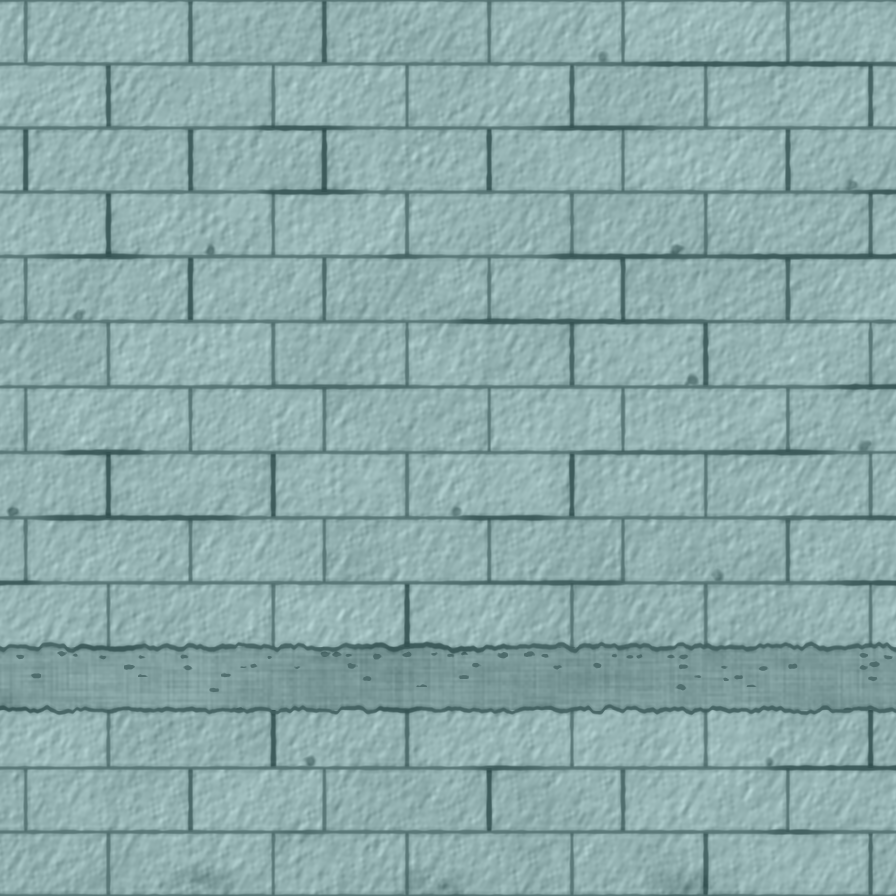
Give the GLSL for this texture, as a WebGL 1 fragment shader.

```glsl
precision highp float;
// Teal block wall in running bond, with rough faces, dark joints and one concrete band.
uniform vec2 u_resolution;

const float ROWS = 14.0;
const float PAIRS = 3.0;        // long + short block pairs across
const float LONG_SHARE = 0.552; // part of a pair taken by the long block
const float BAND_ROW = 10.0;    // counted from the top

float hash(vec2 p) {
  return fract(sin(dot(p, vec2(127.1, 311.7))) * 43758.5453);
}

float noise(vec2 p) {
  vec2 i = floor(p), f = fract(p);
  f = f * f * (3.0 - 2.0 * f);
  return mix(mix(hash(i), hash(i + vec2(1.0, 0.0)), f.x),
             mix(hash(i + vec2(0.0, 1.0)), hash(i + 1.0), f.x), f.y);
}

float fbm(vec2 p) {
  float sum = 0.0, amp = 0.5;
  for (int i = 0; i < 4; i++) {
    sum += amp * noise(p);
    p = p * 2.03 + 17.0;
    amp *= 0.5;
  }
  return sum;
}

// Slanted lumps of the split block face
float relief(vec2 p) {
  vec2 q = vec2(dot(p, vec2(0.87, -0.5)), dot(p, vec2(0.5, 0.87)));
  return 0.65 * noise(q * vec2(135.0, 80.0)) + 0.35 * noise(q * vec2(250.0, 190.0) + 31.0);
}

float faceTone(vec2 p, vec2 id) {
  vec2 toLight = vec2(-0.0016, 0.0014);
  float emboss = relief(p - toLight) - relief(p + toLight);
  float mottle = fbm(p * 22.0) - 0.47;
  return 0.582 + 0.19 * emboss + 0.07 * mottle + 0.025 * (hash(id + 5.0) - 0.5);
}

// Joint coverage at distance d: x is the core line, y the soft shade beside it
vec2 joint(float d, float halfWidth, float px) {
  float soft = max(px, 0.0014);
  return vec2(1.0 - smoothstep(halfWidth - soft, halfWidth + soft, d), exp(-d / 0.0038));
}

float addJoint(float tone, float d, float dark, float px) {
  vec2 j = joint(d, mix(0.0019, 0.0027, dark), px);
  float bevel = exp(-pow((d - 0.0066) / 0.0018, 2.0));
  tone += 0.022 * bevel - mix(0.07, 0.14, dark) * j.y;
  return mix(tone, mix(0.335, 0.215, dark), j.x * 0.88);
}

// Dark pits scattered in cells, densest near the top of the band
float pits(vec2 p, float v) {
  vec2 g = p * vec2(65.0, 80.0);
  vec2 id = floor(g);
  vec2 center = 0.3 + 0.4 * vec2(hash(id), hash(id + 9.0));
  float radius = mix(0.12, 0.3, hash(id + 3.0));
  float d = length((fract(g) - center) * vec2(0.8, 1.2)) + 0.16 * (noise(p * 320.0) - 0.5);
  float present = step(hash(id + 21.0), mix(0.32, 0.03, smoothstep(0.1, 0.7, v)));
  return present * (1.0 - smoothstep(radius - 0.07, radius + 0.07, d));
}

float bandTone(vec2 p, float v) {
  float weave = noise(p * vec2(25.0, 330.0)) + noise(p * vec2(330.0, 25.0)) - 1.0;
  float grain = noise(p * 240.0) - 0.5;
  float tone = 0.495 + 0.13 * (fbm(p * vec2(9.0, 16.0)) - 0.47) + 0.055 * weave + 0.035 * grain;
  return mix(tone, 0.27, 0.8 * pits(p, v));
}

// Small dirt smudge resting on the lower edge of some blocks
float smudge(vec2 local, float width, vec2 id, vec2 p) {
  vec2 center = vec2(width * mix(0.15, 0.9, hash(id + 13.0)), 0.007);
  float d = length(local - center) + 0.005 * (noise(p * 170.0) - 0.5);
  return step(0.84, hash(id + 41.0)) * (1.0 - smoothstep(0.002, 0.009, d));
}

// Broad stains along the foot of the wall
float footStains(vec2 p) {
  float sum = 0.0;
  for (int i = 0; i < 3; i++) {
    vec2 d = (p - vec2(0.22 + 0.275 * float(i), 0.014)) / vec2(0.038, 0.018);
    sum += exp(-dot(d, d));
  }
  return sum * smoothstep(0.2, 0.65, fbm(p * 45.0));
}

void main() {
  vec2 p = gl_FragCoord.xy / u_resolution;
  float px = 1.0 / min(u_resolution.x, u_resolution.y);

  // Courses, with a slight drift in their height
  float y = 1.0 - p.y;
  y -= 0.0083 * (smoothstep(0.2, 0.74, y) - smoothstep(0.76, 0.86, y));
  float course = y * ROWS;
  float row = floor(course), v = fract(course);
  float line = floor(course + 0.5);

  // Alternating long and short blocks
  float s = p.x * PAIRS - mix(0.086, 0.363, mod(row, 2.0));
  float pair = floor(s), u = fract(s);
  float isShort = step(LONG_SHARE, u);
  vec2 id = vec2(mod(pair * 2.0 + isShort, 2.0 * PAIRS), row);
  float width = mix(LONG_SHARE, 1.0 - LONG_SHARE, isShort) / PAIRS;
  vec2 local = vec2((u - isShort * LONG_SHARE) / PAIRS, (1.0 - v) / ROWS);

  float isBand = 1.0 - step(0.5, abs(row - BAND_ROW));
  float tone = mix(faceTone(p, id), bandTone(p, v), isBand);
  tone -= 0.2 * (1.0 - isBand) * smudge(local, width, id, p);

  // Upright joints, none through the band
  float wobble = 0.0011 * (noise(p * 110.0) - 0.5);
  float side = step(width * 0.5, local.x);
  float dx = min(local.x, width - local.x) + wobble;
  float darkX = smoothstep(0.55, 0.95, hash(vec2(mod(id.x + side, 2.0 * PAIRS), row + 60.0)));
  tone = mix(addJoint(tone, dx, darkX, px), tone, isBand);

  // Level joints, ragged along the band
  float atBand = 1.0 - step(0.6, abs(line - BAND_ROW - 0.5));
  float ragged = 0.006 * (noise(vec2(p.x * 75.0, line * 7.0)) - 0.5)
               + 0.003 * (noise(vec2(p.x * 210.0, line * 5.0)) - 0.5);
  float dy = abs((course - line) / ROWS + ragged * atBand) + wobble;
  float darkY = smoothstep(0.58, 0.82, noise(vec2(p.x * 9.0, mod(line, ROWS) * 7.0)));
  tone = addJoint(tone, dy, max(darkY, 0.65 * atBand), px);

  tone -= 0.13 * footStains(p);
  gl_FragColor = vec4(clamp(vec3(tone, tone + 0.117, tone + 0.117), 0.0, 1.0), 1.0);
}
```
